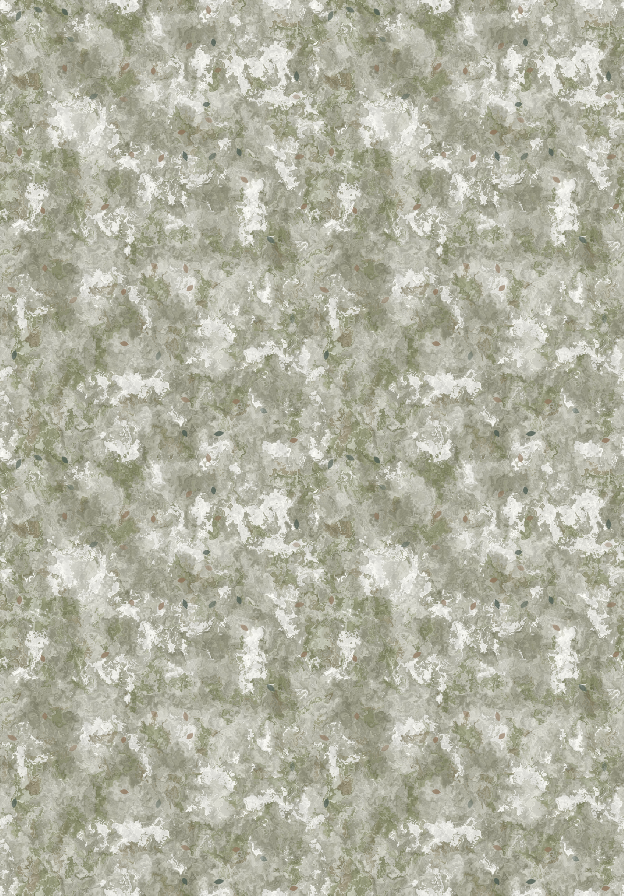
Write a Shadertoy shader that draws this texture.

```glsl
// Weathered lichen plaster: pale flakes over olive-grey washes, with small leaf flecks, in 2 x 2 tiles.

float hash(vec2 p, float seed) {
    vec3 q = fract(vec3(p.xyx + seed * 17.3) * vec3(0.1031, 0.103, 0.0973));
    q += dot(q, q.yzx + 33.33);
    return fract((q.x + q.y) * q.z);
}

// Value noise that wraps after a whole number of cells
float noise(vec2 uv, vec2 cells, float seed) {
    vec2 p = uv * cells, i = floor(p), f = p - i;
    f = f * f * f * (f * (f * 6.0 - 15.0) + 10.0);
    vec2 a = mod(i, cells), b = mod(i + 1.0, cells);
    return mix(mix(hash(a, seed), hash(vec2(b.x, a.y), seed), f.x),
               mix(hash(vec2(a.x, b.y), seed), hash(b, seed), f.x), f.y);
}

float fbm(vec2 uv, vec2 cells, float seed) {
    float sum = 0.0, total = 0.0, amp = 1.0;
    for (int octave = 0; octave < 5; octave++) {
        sum += amp * noise(uv, cells, seed);
        total += amp;
        amp *= 0.76;
        cells *= 2.0;
        uv += vec2(0.137, 0.291);
        seed += 1.0;
    }
    return sum / total;
}

void mainImage(out vec4 fragColor, in vec2 fragCoord) {
    vec2 uv = 2.0 * fragCoord / iResolution.xy;
    vec2 aspect = vec2(iResolution.x / iResolution.y, 1.0);
    float pixel = 2.0 / iResolution.y;

    // Ragged domain warp
    vec2 warped = uv + 0.08 * (vec2(fbm(uv, vec2(14, 20), 1.0), fbm(uv, vec2(14, 20), 9.0)) - 0.5);
    // Rougher, greener strip along the tile's vertical border
    float strip = pow(0.5 + 0.5 * cos(6.283185 * (uv.x - 0.03)), 3.0);

    // Soft grey-green wash
    float wash = fbm(warped, vec2(10, 14), 20.0);
    vec3 color = mix(vec3(0.57, 0.57, 0.49), vec3(0.81, 0.81, 0.77), smoothstep(0.25, 0.75, wash));

    // Olive stains, drifting to brown and moss
    float stain = fbm(warped, vec2(12, 17), 30.0) + 0.06 * strip;
    float tint = noise(warped, vec2(20, 28), 37.0);
    vec3 olive = mix(vec3(0.49, 0.51, 0.36), vec3(0.53, 0.49, 0.37), smoothstep(0.5, 0.9, tint));
    float stained = smoothstep(0.54, 0.68, stain);
    color = mix(color, olive, 0.7 * stained);

    // Pale veins across the stains
    float vein = abs(noise(warped, vec2(28, 40), 41.0) - 0.5);
    color = mix(color, vec3(0.82, 0.83, 0.78), (1.0 - smoothstep(0.03, 0.08, vein)) * stained * (0.2 + 0.6 * strip));

    // Chalky bloom and crisp, broken white flakes
    float chip = noise(warped, vec2(50, 72), 58.0) - 0.5;
    float flake = fbm(warped, vec2(10, 14), 50.0) + 0.05 * chip + 0.02 * strip;
    color = mix(color, vec3(0.83, 0.83, 0.80), 0.4 * smoothstep(0.48, 0.62, flake));
    color = mix(color, vec3(0.91, 0.91, 0.89), 0.92 * smoothstep(0.605, 0.645, flake));

    // Fine grain
    color += 0.09 * (noise(warped, vec2(64, 92), 60.0) - 0.5) + 0.12 * (noise(warped, vec2(126, 180), 61.0) - 0.5);

    // Leaf flecks, one per chosen cell
    vec2 cells = vec2(11, 16), id = mod(floor(uv * cells), cells);
    vec2 centre = 0.27 + 0.46 * vec2(hash(id, 70.0), hash(id, 71.0));
    vec2 p = (fract(uv * cells) - centre) / cells * aspect;
    float angle = 6.283185 * hash(id, 72.0);
    p = mat2(cos(angle), -sin(angle), sin(angle), cos(angle)) * p;
    float halfLength = mix(0.008, 0.012, hash(id, 73.0));
    float halfWidth = 0.0055 * (1.0 - p.x * p.x / (halfLength * halfLength));
    float leaf = 1.0 - smoothstep(-0.5 * pixel, 0.5 * pixel, abs(p.y) - halfWidth);
    vec3 leafColor = mix(vec3(0.56, 0.46, 0.36), vec3(0.30, 0.36, 0.32), step(0.6, hash(id, 74.0)));
    color = mix(color, leafColor, leaf * step(hash(id, 75.0), 0.27) * mix(0.4, 0.85, hash(id, 76.0)));

    fragColor = vec4(clamp(color, 0.0, 1.0), 1.0);
}
```
